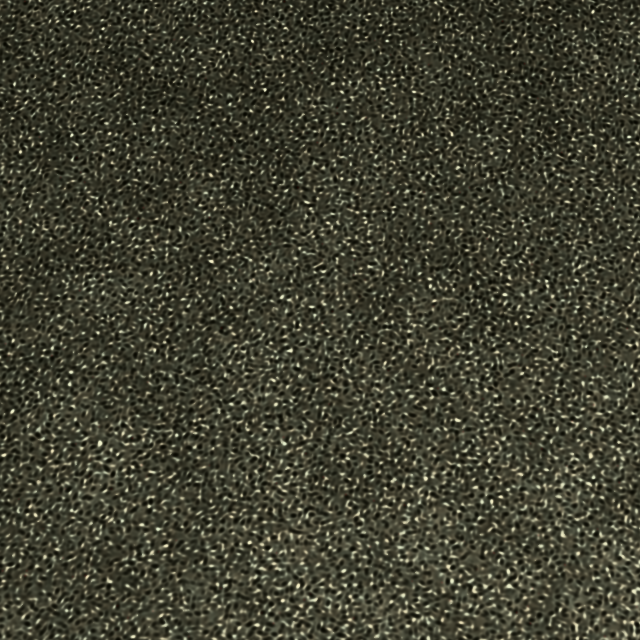
A Shadertoy shader for this texture:

```glsl
// Dense carpet pile in olive grey, lit from the lower right and receding upward.
// Tufts are a sum of randomly turned, zero-mean elongated kernels scattered on a
// jittered grid; an exponential tone curve gives deep gaps and bright tips.

const float TUFT_CELLS = 150.0;            // scatter cells across the canvas
const vec2  TUFT_RADII = vec2(0.84, 0.53); // along and across, in cells
const float LEAN_ANGLE = 0.45;             // mean tuft direction, radians
const float LEAN_SPREAD = 2.4;
const float MEDIAN_TONE = 0.222;
const float TUFT_CONTRAST = 0.46;
const vec3  PILE_TINT = vec3(1.0, 0.997, 0.86);
const vec3  SHADOW_TINT = vec3(0.0, 0.0, 0.025);

// Integer hash: four uniform values per cell and seed
vec4 hash4(vec2 cell, int seed) {
    uvec4 v = uvec4(ivec4(ivec2(cell), seed, seed * 7 + 3));
    v = v * 1664525u + 1013904223u;
    v += v.yzxy * v.wxyz;
    v ^= v >> 16u;
    v += v.yzxy * v.wxyz;
    return vec4(v >> 8u) / 16777216.0;
}

mat2 rotation(float angle) {
    float c = cos(angle), s = sin(angle);
    return mat2(c, -s, s, c);
}

// Smooth value noise in -1..1
float valueNoise(vec2 p, int seed) {
    vec2 cell = floor(p), f = fract(p);
    f = f * f * (3.0 - 2.0 * f);
    float low = mix(hash4(cell, seed).x, hash4(cell + vec2(1, 0), seed).x, f.x);
    float high = mix(hash4(cell + vec2(0, 1), seed).x, hash4(cell + vec2(1, 1), seed).x, f.x);
    return 2.0 * mix(low, high, f.y) - 1.0;
}

// Bright core with a dark rim, or the reverse for negative weights
float tuftKernel(vec2 offset, float angle, vec2 radii) {
    vec2 q = rotation(angle) * offset / radii;
    float r2 = dot(q, q);
    return (1.0 - r2) * exp(-r2);
}

// Scattered tufts, roughly normal with unit spread
float tuftField(vec2 p, vec2 radii, int seed) {
    vec2 base = floor(p);
    float sum = 0.0;
    for (int y = -2; y <= 2; y++) {
        for (int x = -2; x <= 2; x++) {
            vec2 cell = base + vec2(x, y);
            vec4 h = hash4(cell, seed);
            float angle = LEAN_ANGLE + LEAN_SPREAD * (h.z - 0.5);
            float weight = 2.0 * h.w - 1.0;
            sum += weight * tuftKernel(p - cell - h.xy, angle, radii);
        }
    }
    return 2.93 * sum;
}

// Rare small glints; returns strength and a random hue selector
vec2 glints(vec2 p, float density, int seed) {
    vec2 cell = floor(p);
    vec4 h = hash4(cell, seed);
    vec2 offset = p - cell - mix(vec2(0.35), vec2(0.65), h.xy);
    float spot = exp(-22.0 * dot(offset, offset));
    return vec2(spot * step(1.0 - density, h.z), h.w);
}

// Mild perspective: tufts shrink toward the top
vec2 pilePlane(vec2 uv) {
    float y = uv.y - 0.5;
    return vec2((uv.x - 0.5) * (1.0 + 0.26 * y), y + 0.13 * y * y);
}

// Broad light falloff, as an exponent
float lightFalloff(vec2 uv) {
    return 0.4 * (0.5 - uv.y) + 0.25 * (uv.x - 0.5) * (1.0 - uv.y);
}

void mainImage(out vec4 fragColor, in vec2 fragCoord) {
    vec2 uv = fragCoord / iResolution.xy;
    vec2 plane = pilePlane(uv);

    // Tufts, clumps and broad light add up in the exponent
    float tufts = tuftField(plane * TUFT_CELLS, TUFT_RADII, 1);
    float clumps = 0.16 * valueNoise(plane * 34.0, 2) + 0.10 * valueNoise(plane * 11.0, 3);
    float tone = MEDIAN_TONE * exp(TUFT_CONTRAST * tufts + clumps + lightFalloff(uv));

    // Glints sit on raised tufts only
    vec2 glint = glints(plane * 130.0, 0.07, 4);
    tone += 0.3 * glint.x * smoothstep(0.2, 1.4, tufts);
    tone = tone < 0.55 ? tone : 0.55 + 0.4 * (1.0 - exp(-(tone - 0.55) / 0.4));

    // Olive tint with faint warm and cool threads
    vec3 color = tone * PILE_TINT - SHADOW_TINT;
    float warmth = valueNoise(plane * 95.0, 5) + 0.5 * lightFalloff(uv);
    color *= 1.0 + 0.035 * warmth * vec3(1.0, -0.3, -1.0);
    vec2 redThread = glints(plane * 120.0, 0.02, 6);
    color += 0.06 * redThread.x * redThread.y * vec3(1.0, -0.4, -0.2);

    fragColor = vec4(clamp(color, 0.0, 1.0), 1.0);
}
```
